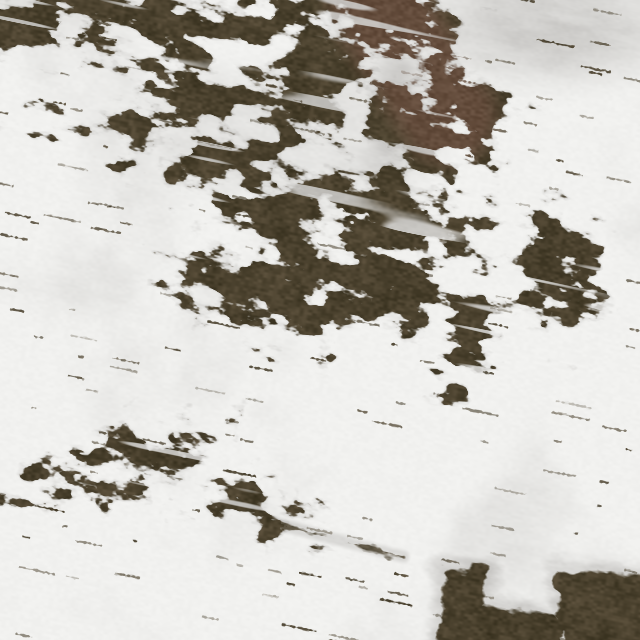
This texture is drawn by a Shadertoy shader. Its source:

```glsl
const float GRAIN_ANGLE = -0.2;
const vec3 PAINT = vec3(0.945, 0.945, 0.937);
const vec3 WORN_PAINT = vec3(0.79, 0.785, 0.775);
const vec3 DARK_WOOD = vec3(0.20, 0.175, 0.105);
const vec3 LIGHT_WOOD = vec3(0.36, 0.315, 0.235);
const vec3 RED_WOOD = vec3(0.42, 0.31, 0.25);

// Bare areas: centre xy, radii zw
const vec4 PATCHES[12] = vec4[12](
    vec4(0.02, 0.965, 0.07, 0.03), vec4(0.25, 0.985, 0.20, 0.035),
    vec4(0.31, 0.885, 0.08, 0.07), vec4(0.47, 0.89, 0.09, 0.10),
    vec4(0.59, 0.965, 0.09, 0.07), vec4(0.68, 0.83, 0.10, 0.07),
    vec4(0.35, 0.75, 0.08, 0.05), vec4(0.55, 0.66, 0.16, 0.08),
    vec4(0.52, 0.56, 0.18, 0.075), vec4(0.87, 0.585, 0.06, 0.07),
    vec4(0.72, 0.48, 0.04, 0.06), vec4(0.21, 0.80, 0.06, 0.02));

float hash(vec2 p) {
    vec3 q = fract(p.xyx * vec3(0.1031, 0.1030, 0.0973));
    q += dot(q, q.yzx + 33.33);
    return fract((q.x + q.y) * q.z);
}

float noise(vec2 p) {
    vec2 i = floor(p), f = fract(p);
    f = f * f * (3.0 - 2.0 * f);
    return mix(mix(hash(i), hash(i + vec2(1, 0)), f.x),
               mix(hash(i + vec2(0, 1)), hash(i + vec2(1, 1)), f.x), f.y);
}

float fbm(vec2 p) {
    float sum = 0.0, amp = 0.5;
    for (int i = 0; i < 4; i++) {
        sum += amp * noise(p);
        p = p * 2.03 + 17.3;
        amp *= 0.5;
    }
    return sum / 0.9375;
}

vec2 rotate(vec2 p, float a) {
    return vec2(cos(a) * p.x + sin(a) * p.y, cos(a) * p.y - sin(a) * p.x);
}

float ellipseDist(vec2 p, vec2 radii) {
    return (length(p / radii) - 1.0) * min(radii.x, radii.y);
}

float boxDist(vec2 p, vec2 halfSize) {
    vec2 q = abs(p) - halfSize;
    return length(max(q, 0.0)) + min(max(q.x, q.y), 0.0);
}

float segmentDist(vec2 p, vec2 a, vec2 b) {
    vec2 pa = p - a, ba = b - a;
    return length(pa - ba * clamp(dot(pa, ba) / dot(ba, ba), 0.0, 1.0));
}

float peelDist(vec2 p) {
    float d = 1.0;
    for (int i = 0; i < 12; i++)
        d = min(d, ellipseDist(p - PATCHES[i].xy, PATCHES[i].zw));
    d = min(d, ellipseDist(rotate(p - vec2(0.155, 0.275), 0.2), vec2(0.075, 0.022)));
    d = min(d, ellipseDist(rotate(p - vec2(0.38, 0.212), -0.3), vec2(0.04, 0.018)));
    // Strokes of paint left across the bare wood
    d = max(d, 0.014 - segmentDist(p, vec2(0.46, 0.77), vec2(0.57, 0.89)));
    d = max(d, 0.035 - segmentDist(p, vec2(0.35, 0.90), vec2(0.44, 0.925)));
    return d;
}

float blockDist(vec2 p) {
    float d = boxDist(p - vec2(0.95, 0.03), vec2(0.08, 0.078));
    d = min(d, boxDist(p - vec2(0.725, 0.03), vec2(0.033, 0.08)));
    return min(d, boxDist(rotate(p - vec2(0.81, 0.01), GRAIN_ANGLE), vec2(0.08, 0.036)));
}

// Short, thin marks along the grain, one per chosen cell
float ticks(vec2 g, vec2 cell, float chance) {
    vec2 id = floor(g / cell);
    vec2 q = (fract(g / cell) - 0.5) * cell;
    q.y += (hash(id + 7.0) - 0.5) * 0.6 * cell.y;
    float reach = cell.x * mix(0.08, 0.42, hash(id + 31.0));
    float d = boxDist(q, vec2(reach, 0.0004)) + 0.003 * (noise(g * 260.0) - 0.4);
    return step(hash(id), chance) * mix(0.3, 1.0, hash(id + 53.0))
         * (1.0 - smoothstep(0.0, 0.0025, d));
}

void mainImage(out vec4 fragColor, in vec2 fragCoord) {
    vec2 p = fragCoord / iResolution.y;
    vec2 g = rotate(p, GRAIN_ANGLE);
    float rough = fbm(g * vec2(24.0, 42.0)) - 0.5;
    float fine = noise(g * vec2(150.0, 230.0));

    // Ragged peeling and the cleaner blocks
    float peel = max(peelDist(p), -0.022) - 0.17 * rough;
    float bare = 1.0 - smoothstep(-0.006, 0.006, peel);
    float scratch = noise(g * vec2(6.0, 85.0) + 9.0);
    bare *= 1.0 - 0.9 * smoothstep(0.80, 0.90, scratch);
    float block = blockDist(p) - 0.035 * rough;
    bare = max(bare, 1.0 - smoothstep(-0.003, 0.003, block));

    // Narrow split below the centre
    float split = segmentDist(p, vec2(0.42, 0.185), vec2(0.63, 0.13));
    bare = max(bare, 0.85 * (1.0 - smoothstep(0.001, 0.005, split - 0.03 * rough)));
    bare = max(bare, ticks(g, vec2(0.07, 0.021), 0.13));
    bare = max(bare, ticks(g + 0.37, vec2(0.028, 0.024), 0.05));

    // Paint with worn, greyer zones
    float cloud = fbm(p * 5.0 + 3.0);
    float wear = 0.35 * smoothstep(0.45, 0.75, cloud);
    wear += 0.8 * (1.0 - smoothstep(-0.05, 0.06, ellipseDist(p - vec2(0.86, 0.96), vec2(0.16, 0.07))));
    wear += 0.5 * (1.0 - smoothstep(0.0, 0.05, segmentDist(p, vec2(0.60, 0.74), vec2(0.62, 0.88))));
    wear += 0.7 * (1.0 - smoothstep(-0.01, 0.022, peel));
    wear += 0.7 * (1.0 - smoothstep(0.0, 0.03, block));
    wear += 0.6 * (1.0 - smoothstep(0.004, 0.014, split));
    wear *= 0.65 + 0.7 * fbm(g * vec2(18.0, 70.0));
    vec3 paint = mix(PAINT, WORN_PAINT, clamp(wear, 0.0, 1.0)) + 0.018 * (fine - 0.5);

    // Wood, redder near the top
    float tone = 0.6 * fine + 0.7 * fbm(p * 30.0) - 0.08;
    vec3 wood = mix(DARK_WOOD, LIGHT_WOOD, clamp(tone, 0.0, 1.0));
    float red = 1.0 - smoothstep(0.05, 0.10, segmentDist(p, vec2(0.59, 0.99), vec2(0.70, 0.82)));
    wood = mix(wood, RED_WOOD + 0.08 * (fine - 0.5), 0.75 * red);

    fragColor = vec4(mix(paint, wood, bare), 1.0);
}
```
